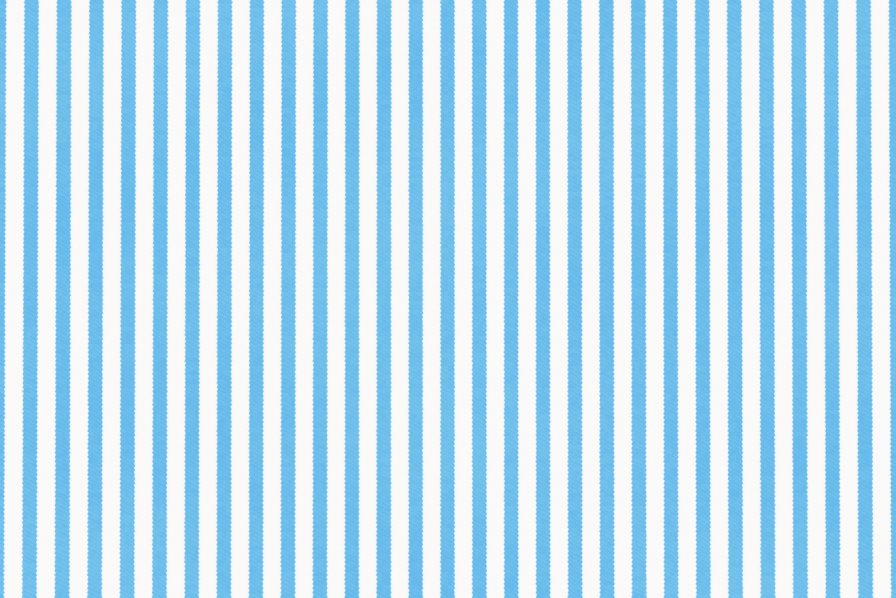
Reproduce this texture procedurally as a WebGL 2 fragment shader.

```glsl
#version 300 es
precision highp float;
// Woven cotton with narrow vertical sky-blue stripes on white.
uniform vec2 u_resolution;
out vec4 fragColor;

const float TAU = 6.2831853;

float hash(vec2 cell) {
  vec3 q = fract(cell.xyx * vec3(0.1031, 0.1030, 0.0973));
  q += dot(q, q.yzx + 33.33);
  return fract((q.x + q.y) * q.z);
}

// Slow unevenness of the dye, from layered sines, about -1 to 1.
float dyeDrift(vec2 p) {
  return 0.5 * sin(9.0 * p.x + 4.0 * sin(5.0 * p.y))
       + 0.3 * sin(23.0 * p.y - 7.0 * p.x + 1.3)
       + 0.2 * sin(61.0 * p.x + 47.0 * p.y);
}

// Stripe coordinate: whole numbers fall on stripe centres.
// The cloth is stretched a little toward its sides and lower edge.
float stripeCoord(vec2 p) {
  float u = p.x - 0.4995;
  return u * 28.18 * (1.0 - 0.041 * u * u) * (1.0 + 0.0075 * (p.y - 0.333));
}

void main() {
  vec2 p = gl_FragCoord.xy / u_resolution.x;

  // Threads: rows of weft, crossed diagonally by the twill.
  vec2 thread = p * vec2(230.0, 205.0);
  float twill = sin(TAU * (thread.y + 0.5 * thread.x));
  float fiber = hash(floor(thread)) - 0.5;
  float slub = hash(vec2(floor(p.x * 40.0), floor(thread.y))) - 0.5;

  // Stripe with a fine sawtooth edge where the weft crosses it.
  float s = stripeCoord(p);
  float index = floor(s + 0.5);
  float offset = abs(s - index);
  float tooth = 0.012 * sin(TAU * thread.y) + 0.012 * fiber;
  float halfWidth = 0.218 + 0.006 * (hash(vec2(index, 7.0)) - 0.5) + tooth;
  float soft = max(0.032, 0.6 * fwidth(s));
  float stripe = 1.0 - smoothstep(-soft, soft, offset - halfWidth);

  // Dyed yarn varies between two blues.
  float blend = 0.5 + 0.3 * dyeDrift(p) + 0.22 * twill + 0.4 * fiber + 0.35 * slub;
  vec3 blue = mix(vec3(0.40, 0.725, 0.92), vec3(0.46, 0.765, 0.925), clamp(blend, 0.0, 1.0));

  // Bare yarn is warm white, cooler beside the stripes and in thread gaps.
  float cool = 0.55 * (1.0 - smoothstep(0.22, 0.33, offset))
             + 0.15 * twill + 0.25 * fiber + 0.1;
  vec3 white = mix(vec3(0.985, 0.982, 0.975), vec3(0.957, 0.962, 0.98), clamp(cool, 0.0, 1.0));

  fragColor = vec4(mix(white, blue, stripe), 1.0);
}
```
